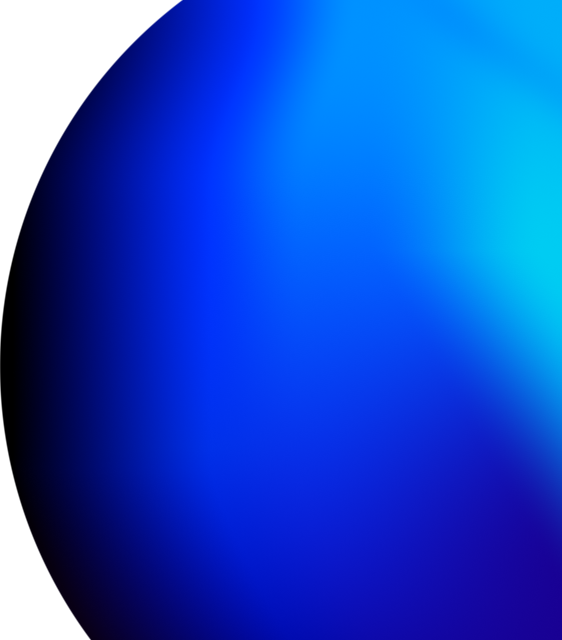
Give the GLSL for this background, as a Shadertoy shader.

```glsl
// A large glossy blue sphere on white, with a cyan glow and a violet shadow.

// Lengths are in canvas heights, origin at the lower left.
const vec2  SPHERE_CENTER = vec2(0.716, 0.428);
const float SPHERE_RADIUS = 0.716;

const vec3 BACKGROUND  = vec3(1.0);
const vec3 VIVID_BLUE  = vec3(0.0, 0.19, 1.0);
const vec3 CYAN_CORE   = vec3(0.0, 0.80, 0.95);
const vec3 CYAN_OUTER  = vec3(0.0, 0.68, 0.98);
const vec3 VIOLET      = vec3(0.10, 0.0, 0.57);
const vec3 RIM_TINT    = vec3(0.035, 0.0, 0.09);

const float RIM_START   = 0.02;   // where the left rim leaves black
const float RIM_WIDTH   = 0.31;
const float GLOW_EDGE   = 0.71;   // middle of the glow's soft left edge
const float GLOW_BEND   = 0.61;   // height below which that edge slants
const float GLOW_SLANT  = 0.575;
const float GLOW_SOFT   = 0.14;
const float CREASE_DEPTH = 0.06;
const float CREASE_WIDTH = 0.04;
const float GRAIN        = 0.004; // dither against banding

float hash(vec2 p) {
    return fract(sin(dot(p, vec2(127.1, 311.7))) * 43758.5453);
}

// Vertical gradient from deep blue up to azure
vec3 bodyColor(float y) {
    float over = max(y - 0.7, 0.0);
    float h = y - 1.8 * over * over;
    float depth = clamp(1.0 - y / 0.75, 0.0, 1.0);
    return vec3(0.045 * depth,
                0.045 + 0.4 * h + 0.27 * h * h,
                1.0 - 0.31 * pow(depth, 2.5));
}

// Horizontal position, pushed right near the top and bottom
float rimCoord(vec2 p) {
    float low = 0.125 * pow(max(1.0 - p.y / 0.27, 0.0), 1.3);
    float high = 0.08 * smoothstep(0.7, 1.0, p.y);
    return p.x - low - high;
}

vec3 sphereColor(vec2 p) {
    vec3 color = bodyColor(p.y);

    // Violet shadow at the lower right
    float shadow = smoothstep(0.45, 0.95, p.x) * (1.0 - smoothstep(0.1, 0.62, p.y));
    color = mix(color, VIOLET, shadow);

    // Cyan glow with a bent, soft edge
    float edge = GLOW_EDGE + GLOW_SLANT * max(GLOW_BEND - p.y, 0.0);
    float glow = smoothstep(edge - GLOW_SOFT, edge + GLOW_SOFT, p.x);
    vec3 cyan = mix(CYAN_CORE, CYAN_OUTER, smoothstep(0.0, 0.4, abs(p.y - 0.6)));
    color = mix(color, cyan, glow);

    // Faint crease across the upper right
    float crease = (0.67 * (p.x - 0.664) + p.y - 1.0) / (1.2 * CREASE_WIDTH);
    color.g -= CREASE_DEPTH * exp(-crease * crease) * smoothstep(0.58, 0.74, p.x);

    // Vivid band, then falloff to black at the left rim
    float u = rimCoord(p);
    color = mix(min(VIVID_BLUE, color), color, smoothstep(0.30, 0.48, u));
    float t = clamp((u - RIM_START) / RIM_WIDTH, 0.0, 1.0);
    float light = 1.0 - pow(1.0 - t, 1.25);
    color *= vec3(light, light * light, light);
    return color + RIM_TINT * (1.0 - light) * (1.0 - smoothstep(0.0, 0.3, p.y));
}

void mainImage(out vec4 fragColor, in vec2 fragCoord) {
    vec2 p = fragCoord / iResolution.y;
    float pixel = 1.0 / iResolution.y;

    float dist = length(p - SPHERE_CENTER) - SPHERE_RADIUS;
    float outside = smoothstep(-pixel, pixel, dist);

    vec3 color = sphereColor(p) + GRAIN * (hash(fragCoord) - 0.5);
    fragColor = vec4(clamp(mix(color, BACKGROUND, outside), 0.0, 1.0), 1.0);
}
```
